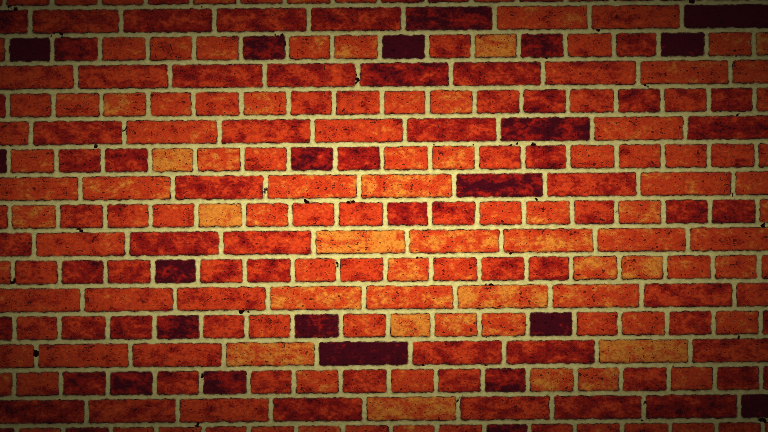
Reproduce this texture procedurally as a Shadertoy shader.

```glsl
// Lengths are fractions of the canvas height
const float ROW_HEIGHT = 0.0645;
const float TOP_OFFSET = 0.0116;
const float LONG_WIDTH = 0.216;
const float LONG_PHASE = 0.31;
const float SHORT_PHASE = 0.13;
const float ROW_DRIFT = 0.0016;
const float ROW_TILT = 0.008;
const float JOINT = 0.0118;
const float JOINT_JITTER = 0.006;
const float CORNER = 0.005;
const float EDGE_WEAR = 0.0045;
const float DARK_SHARE = 0.10;
const float EDGE_LIGHT = 0.28;

const vec3 MORTAR = vec3(0.95, 0.89, 0.54);
const vec3 SOOT = vec3(0.13, 0.03, 0.04);
const vec3 PLUM = vec3(0.32, 0.06, 0.10);
const vec3 CRIMSON = vec3(0.68, 0.12, 0.09);
const vec3 RUST = vec3(0.93, 0.28, 0.12);
const vec3 AMBER = vec3(0.98, 0.58, 0.20);

float hash(vec2 p) {
    vec3 q = fract(p.xyx * vec3(0.1031, 0.1030, 0.0973));
    q += dot(q, q.yzx + 33.33);
    return fract((q.x + q.y) * q.z);
}

float cornerSlope(vec2 cell, vec2 offset) {
    float angle = 6.2832 * hash(cell + 17.0);
    return dot(vec2(cos(angle), sin(angle)), offset);
}

float gradientNoise(vec2 p) {
    vec2 i = floor(p), f = fract(p);
    vec2 s = f * f * f * (f * (f * 6.0 - 15.0) + 10.0);
    vec2 e = vec2(1.0, 0.0);
    float low = mix(cornerSlope(i, f), cornerSlope(i + e, f - e), s.x);
    float high = mix(cornerSlope(i + e.yx, f - e.yx), cornerSlope(i + 1.0, f - 1.0), s.x);
    return mix(low, high, s.y);
}

float fbm(vec2 p) {
    float sum = 0.0, gain = 0.6;
    for (int octave = 0; octave < 4; octave++) {
        sum += gain * gradientNoise(p);
        p = mat2(1.6, 1.2, -1.2, 1.6) * p + 7.3;
        gain *= 0.6;
    }
    return sum;
}

float roundedBox(vec2 p, vec2 halfSize, float radius) {
    vec2 q = abs(p) - halfSize + radius;
    return length(max(q, 0.0)) + min(max(q.x, q.y), 0.0) - radius;
}

// Distance to the nearest brick; id is its column and row, local its centred position
float brickWall(vec2 p, out vec2 id, out vec2 local) {
    float down = (1.0 - p.y + ROW_TILT * (p.x - 0.889) - TOP_OFFSET) / ROW_HEIGHT;
    float row = floor(down);
    bool isShort = mod(row, 2.0) > 0.5;
    float width = isShort ? 0.5 * LONG_WIDTH : LONG_WIDTH;
    float phase = isShort ? SHORT_PHASE : LONG_PHASE + 0.5 * mod(row * 0.5, 2.0);
    float start = phase * width + row * ROW_DRIFT;
    float column = floor((p.x - start) / width);
    id = vec2(column, row) + 40.0;

    float left = start + column * width + JOINT_JITTER * (hash(id) - 0.5);
    float right = start + (column + 1.0) * width + JOINT_JITTER * (hash(id + vec2(1.0, 0.0)) - 0.5);
    local = vec2(p.x - 0.5 * (left + right), (row + 0.5 - down) * ROW_HEIGHT);
    vec2 halfSize = 0.5 * (vec2(right - left, ROW_HEIGHT) - JOINT);
    return roundedBox(local, halfSize, CORNER);
}

vec3 brickColor(float tone) {
    vec3 color = mix(PLUM, CRIMSON, smoothstep(0.0, 0.32, tone));
    color = mix(color, RUST, smoothstep(0.28, 0.62, tone));
    return mix(color, AMBER, smoothstep(0.66, 1.05, tone));
}

void mainImage(out vec4 fragColor, in vec2 fragCoord) {
    vec2 p = fragCoord / iResolution.y;
    float pixel = 1.0 / iResolution.y;
    float radius = length(2.0 * fragCoord / iResolution.xy - 1.0);

    vec2 id, local;
    float d = brickWall(p, id, local);
    d += EDGE_WEAR * fbm(p * 55.0);
    float brick = 1.0 - smoothstep(-pixel, pixel, d);

    // Fired clay: a tone for each brick, with blotches and pitting
    float blotch = fbm(p * vec2(22.0, 34.0) + id * 3.7);
    float grain = fbm(p * vec2(95.0, 125.0));
    float tone = 0.30 + 0.42 * hash(id + 5.0) + 0.16 * (1.0 - radius);
    tone += 0.22 * step(0.86, hash(id + 11.0));
    tone -= 0.50 * step(1.0 - DARK_SHARE, hash(id + 23.0));
    tone += 0.55 * blotch + 0.25 * grain;
    vec3 clay = brickColor(tone) * (1.0 + 0.35 * grain);
    float pits = smoothstep(0.16, 0.46, grain - 0.4 * blotch);
    clay = mix(clay, SOOT, 0.7 * pits);

    // Mortar with faint mottling and a few deep holes
    vec3 mortar = MORTAR * (1.0 + 0.22 * grain);
    mortar = mix(mortar, SOOT, smoothstep(0.36, 0.44, fbm(p * 19.0 + 31.0)));

    // Broken dark rim, heavier under each brick
    float under = 1.0 - smoothstep(-0.026, -0.015, local.y);
    float rim = exp(-abs(d) / mix(0.0011, 0.0019, under));
    rim *= clamp(0.55 + 0.2 * under + 1.2 * fbm(p * 38.0 + 9.0), 0.0, 0.9);
    vec3 color = mix(mix(mortar, clay, brick), SOOT, rim);

    // Light falling off towards the corners
    color *= mix(1.0, EDGE_LIGHT, smoothstep(0.1, 1.5, radius));
    fragColor = vec4(clamp(color, 0.0, 1.0), 1.0);
}
```
